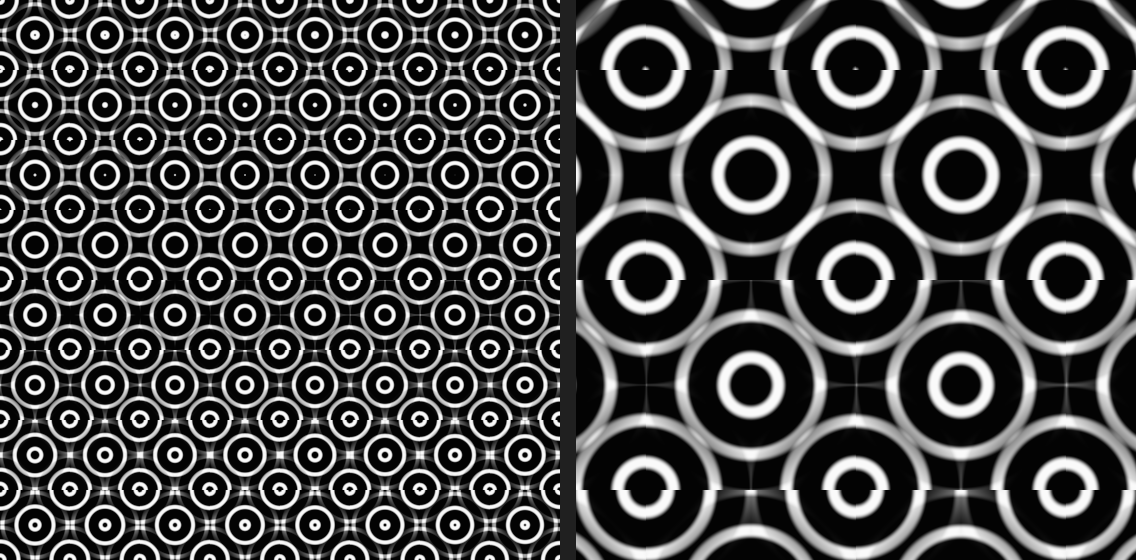
Left, the full canvas; right, a detail of the centre.
This pattern is drawn by a WebGL 1 fragment shader. Its source:

```glsl
precision highp float;
// An 8 by 8 sheet of tiles, each with concentric rings round its centre and
// its corners. The rings shrink by 1/64 of their spacing from tile to tile in
// reading order, and the two ring sets cross-fade where they meet.

uniform vec2 u_resolution;

// Soft white rings, spaced a fifth of a tile apart
float rings(float radius, float phase) {
    float wave = 0.5 + 0.5 * cos(6.2831853 * (radius / 0.2 + phase));
    return smoothstep(0.62, 0.98, wave);
}

void main() {
    // Tiles are counted from the top left
    vec2 uv = gl_FragCoord.xy / u_resolution;
    vec2 grid = vec2(uv.x, 1.0 - uv.y) * 8.0;
    vec2 tile = floor(grid);
    vec2 p = abs(fract(grid) - 0.5);

    // Reading order sets how far the rings have moved inwards
    float phase = (tile.x + 8.0 * tile.y) / 64.0 - 0.2;

    // Distances to the tile centre and to the nearest corner
    float toCentre = length(p);
    float toCorner = length(p - 0.5);

    // The nearer ring set dominates, the farther one stays as faint arcs
    float centreShare = smoothstep(-0.3, 0.3, toCorner - toCentre);
    float light = mix(rings(toCorner, phase), rings(toCentre, phase), centreShare);

    gl_FragColor = vec4(vec3(mix(0.01, 0.98, light)), 1.0);
}
```
